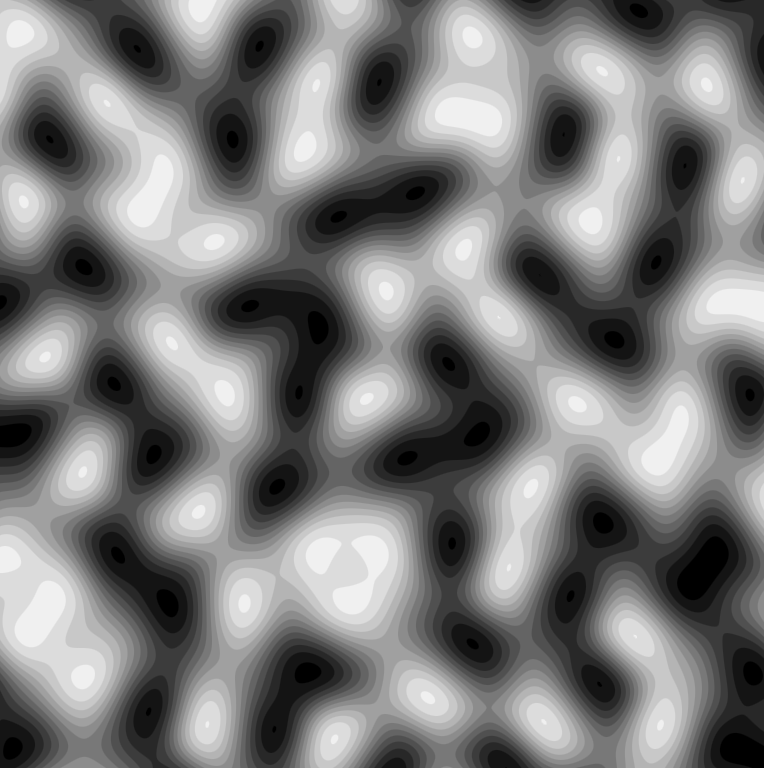
Reproduce this texture procedurally as a Shadertoy shader.

```glsl
// Smooth grey simplex noise cut into flat tonal bands, like a contour map.

const float CELLS       = 5.0;            // noise units across the canvas height
const float GAIN        = 97.0;           // contrast of the raw noise
const float MID_TONE    = 0.51;           // brightness of zero noise
const float TONE_STEP   = 20.0 / 255.0;   // brightness between bands
const float LAST_BAND   = 12.0;           // index of the lightest band
const float SLOPE_FAN   = 1.12;           // largest tilt of a slope from the x axis
const vec2  NOISE_SHIFT = vec2(37.3, 18.6);
const float PI          = 3.14159;

// Integer hash of a lattice point
uint hashLattice(vec2 lattice) {
    uvec2 q = uvec2(ivec2(lattice) + 4096);
    uint h = q.x * 1597334677u ^ q.y * 3812015801u;
    h = (h ^ (h >> 16)) * 2246822519u;
    h = (h ^ (h >> 13)) * 3266489917u;
    return h ^ (h >> 16);
}

// Unit slope, mostly sideways, pointing left or right at random
vec2 latticeSlope(vec2 lattice) {
    uint h = hashLattice(lattice);
    float tilt = float(h & 65535u) / 65535.0 * 2.0 - 1.0;
    float angle = tilt * SLOPE_FAN + PI * float((h >> 16) & 1u);
    return vec2(cos(angle), sin(angle));
}

// Fading slope around one corner of a triangle
float cornerWave(vec2 offset, vec2 lattice) {
    float fade = max(0.5 - dot(offset, offset), 0.0);
    fade *= fade;
    return fade * fade * dot(offset, latticeSlope(lattice));
}

float simplexNoise(vec2 p) {
    float skew = (sqrt(3.0) - 1.0) / 2.0;
    float unskew = (3.0 - sqrt(3.0)) / 6.0;
    vec2 cell = floor(p + (p.x + p.y) * skew);
    vec2 a = p - cell + (cell.x + cell.y) * unskew;
    vec2 side = a.x > a.y ? vec2(1.0, 0.0) : vec2(0.0, 1.0);
    vec2 b = a - side + unskew;
    vec2 c = a - 1.0 + 2.0 * unskew;
    return cornerWave(a, cell) + cornerWave(b, cell + side) + cornerWave(c, cell + 1.0);
}

void mainImage(out vec4 fragColor, in vec2 fragCoord) {
    vec2 p = fragCoord / iResolution.y * CELLS + NOISE_SHIFT;
    float tone = MID_TONE + 0.5 * GAIN * simplexNoise(p);

    // Flat bands with edges softened over one pixel
    float height = tone / TONE_STEP;
    float blur = max(fwidth(height), 0.0001);
    height = clamp(height, 0.5, LAST_BAND + 0.5);
    float edge = floor(height + 0.5);
    float band = edge - 1.0 + clamp((height - edge) / blur + 0.5, 0.0, 1.0);
    band = clamp(band, 0.0, LAST_BAND);

    fragColor = vec4(vec3(band * TONE_STEP), 1.0);
}
```
